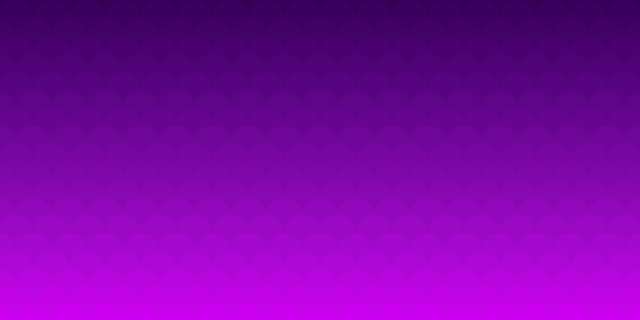
This pattern is drawn by a Shadertoy shader. Its source:

```glsl
// Overlapping round scales in staggered rows, shading from dark violet at the
// top to bright magenta at the bottom. Each row is a line of tangent discs
// drawn over the row above, tinted by a gradient sampled mostly per row.

#define ROW_HEIGHT 0.056   // row step, in canvas heights
#define RADIUS 1.0         // disc radius, in row steps
#define INNER_SHADE 0.25   // how much of the smooth gradient shows in a scale
#define ROW_JITTER 0.12    // tone variation between rows, in row steps

float hash(float n)
{
    return fract(sin(n * 12.9898) * 43758.5453);
}

// Vertical gradient, t = 0 at the top and 1 at the bottom
vec3 gradient(float t)
{
    t = clamp(t, 0.0, 1.0);
    float red = 0.21 + 0.44 * t + 0.15 * t * t;
    float green = 0.055 * t * (1.0 - pow(t, 6.0));
    float blue = 0.345 + 0.56 * t + 0.035 * t * t;
    return vec3(red, green, blue);
}

// Tone of one row at depth v, measured in row steps from the top
vec3 scaleColor(float row, float v)
{
    float level = row + 1.0 + ROW_JITTER * (2.0 * hash(row + 3.0) - 1.0);
    return gradient(mix(level, v, INNER_SHADE) * ROW_HEIGHT);
}

// Signed distance to the nearest disc of a row; even rows shift by half a cell
float scaleDistance(vec2 p, float row)
{
    float shift = mod(row, 2.0);
    float x = mod(p.x + shift, 2.0) - 1.0;
    return length(vec2(x, p.y - row - 1.0)) - RADIUS;
}

void mainImage(out vec4 fragColor, in vec2 fragCoord)
{
    // Row units: x from the canvas centre, y downward from the top
    vec2 p = vec2(fragCoord.x - 0.5 * iResolution.x, iResolution.y - fragCoord.y);
    p /= iResolution.y * ROW_HEIGHT;
    float pixel = 1.0 / (iResolution.y * ROW_HEIGHT);

    // Paint the front row over the one behind it
    float row = floor(p.y);
    float cover = smoothstep(0.6 * pixel, -0.6 * pixel, scaleDistance(p, row));
    vec3 color = mix(scaleColor(row - 1.0, p.y), scaleColor(row, p.y), cover);

    fragColor = vec4(color, 1.0);
}
```
